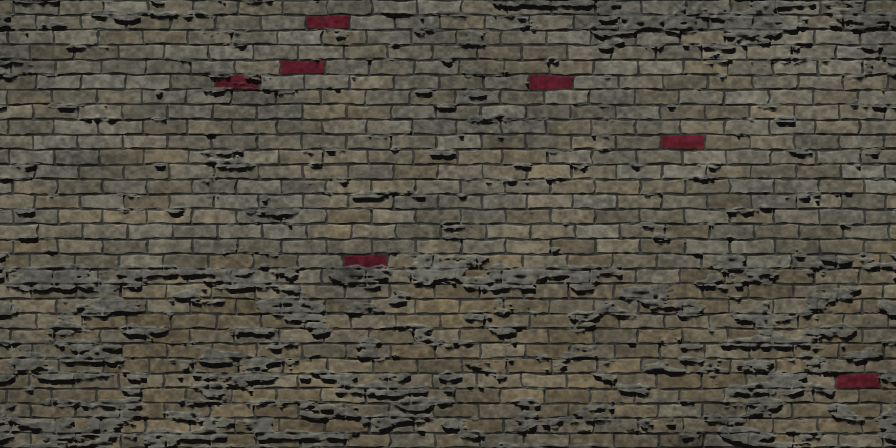
Write a Shadertoy shader that draws this texture.

```glsl
// Weathered brick wall in running bond, with lumps of squeezed-out mortar and a few red bricks.

#define COLUMNS 20.0
#define ROWS 30.0
#define JOINT_WIDTH 0.0026
#define WARP 0.0035
#define RED_CHANCE 0.026
#define SHADOW_STEP 0.0028
#define GREY_BRICK vec3(0.385, 0.375, 0.340)
#define TAN_BRICK vec3(0.360, 0.325, 0.255)
#define RED_BRICK vec3(0.310, 0.110, 0.140)
#define MORTAR vec3(0.335, 0.335, 0.310)
#define SHADOW vec3(0.045, 0.040, 0.038)

struct Wall {
    float height;  // relief above the bottom of the joints
    float face;    // 1 on a brick face, 0 in a joint
    float lump;    // cover of protruding mortar
    vec2 id;       // column and row of the brick
};

float hash(vec2 p) {
    vec3 q = fract(p.xyx * 0.1031);
    q += dot(q, q.yzx + 33.33);
    return fract((q.x + q.y) * q.z);
}

// Value noise that wraps after the given number of cells
float noise(vec2 uv, vec2 cells) {
    vec2 p = uv * cells, i = floor(p), f = fract(p);
    f = f * f * (3.0 - 2.0 * f);
    vec2 a = mod(i, cells), b = mod(i + 1.0, cells);
    return mix(mix(hash(a), hash(vec2(b.x, a.y)), f.x),
               mix(hash(vec2(a.x, b.y)), hash(b), f.x), f.y);
}

float fbm(vec2 uv, vec2 cells) {
    float sum = 0.0, weight = 0.533;
    for (int i = 0; i < 4; i++) {
        sum += weight * noise(uv, cells);
        cells *= 2.0;
        weight *= 0.5;
    }
    return sum;
}

// How much loose mortar a region carries
float mortarDensity(vec2 uv) {
    float band = exp(-pow((uv.y - 0.375) / 0.045, 2.0));
    float lower = 0.50 * smoothstep(0.42, 0.32, uv.y);
    float corner = smoothstep(0.84, 0.95, uv.y) * (0.5 - 0.5 * sin(6.28318 * uv.x));
    vec2 c = (uv - vec2(0.53, 0.80)) / vec2(0.03, 0.09);
    float patchy = 0.35 * (noise(uv, vec2(9.0, 7.0)) - 0.5);
    return clamp(0.12 + patchy + max(max(band, lower), max(0.8 * corner, 0.7 * exp(-dot(c, c)))), 0.0, 1.0);
}

Wall wallAt(vec2 uv) {
    Wall w;

    // Running bond with wavering courses
    vec2 wobble = vec2(noise(uv, vec2(50.0, 60.0)), noise(uv + 0.37, vec2(44.0, 30.0))) - 0.5;
    vec2 grid = (uv + WARP * vec2(0.7, 1.3) * wobble) * vec2(COLUMNS, ROWS);
    float row = mod(floor(grid.y), ROWS);
    grid.x -= 0.75 - 0.5 * mod(row, 2.0) + 0.2 * (hash(vec2(row, 5.0)) - 0.5);
    w.id = vec2(mod(floor(grid.x), COLUMNS), row);

    // Brick faces, in units of the canvas height
    vec2 inset = 0.5 - abs(fract(grid) - 0.5);
    vec2 edge = inset * vec2(2.0 / COLUMNS, 1.0 / ROWS);
    float chip = 0.003 * (noise(uv, vec2(160.0, 90.0)) - 0.5);
    w.face = smoothstep(0.4 * JOINT_WIDTH, 1.6 * JOINT_WIDTH, min(edge.x, edge.y) + chip);

    // Lumps cling to the bed joints and spread where mortar is dense
    float density = mortarDensity(uv);
    float threshold = 0.61 - 0.20 * density + inset.y * (0.50 - 0.32 * density);
    w.lump = smoothstep(0.0, 0.11, fbm(uv, vec2(34.0, 38.0)) - threshold);

    float rough = noise(uv, vec2(130.0, 110.0));
    float fill = 0.22 * noise(uv, vec2(60.0, 40.0));
    w.height = mix(fill, 0.45, w.face) + w.lump * (0.25 + 0.85 * rough);
    return w;
}

vec3 shadeWall(vec2 uv) {
    Wall w = wallAt(uv);
    float grain = fbm(uv + 0.13, vec2(180.0, 110.0)) - 0.5;
    float stain = fbm(uv + 0.61, vec2(10.0, 8.0)) - 0.5;

    // Brick tint: grey above, tan towards the bottom
    float tone = hash(w.id + 11.0);
    float warmth = 0.65 * hash(w.id + 31.0) + 0.5 * smoothstep(0.55, 0.25, uv.y) - 0.1;
    vec3 brick = mix(GREY_BRICK, TAN_BRICK, clamp(warmth + stain, 0.0, 1.0));
    brick *= 0.88 + 0.22 * tone;
    float redChance = RED_CHANCE * mix(0.4, 1.0, step(ROWS * 0.5, w.id.y));
    brick = mix(brick, RED_BRICK, step(hash(w.id + 73.0), redChance));

    vec3 color = mix(MORTAR * 0.62, brick, w.face);
    color = mix(color, MORTAR, 0.9 * w.lump);
    color *= 1.0 + 0.65 * grain + 0.45 * stain;

    // Light from above: bright upper edges, cast shadows below
    float slope = 0.0, occlusion = 0.0;
    for (int i = 1; i <= 4; i++) {
        float t = float(i);
        float rise = wallAt(uv + SHADOW_STEP * t * vec2(-0.15, 1.0)).height - w.height;
        if (i == 1) slope = -rise;
        occlusion = max(occlusion, rise - 0.09 * t);
    }
    color *= 1.0 + 0.45 * clamp(slope, -0.4, 0.5);
    return mix(color, SHADOW, 0.95 * smoothstep(0.02, 0.36, occlusion));
}

void mainImage(out vec4 fragColor, in vec2 fragCoord) {
    // Four samples per pixel for smooth edges
    vec3 color = vec3(0.0);
    for (int i = 0; i < 4; i++) {
        vec2 offset = vec2(i % 2, i / 2) * 0.5 - 0.25;
        color += 0.25 * shadeWall((fragCoord + offset) / iResolution.xy);
    }
    fragColor = vec4(color, 1.0);
}
```
